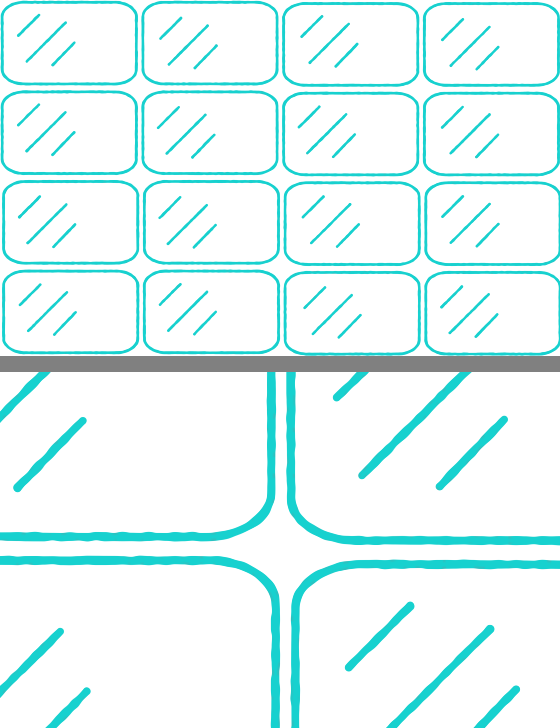
Top, the full canvas; bottom, a detail of the centre.
This pattern is drawn by a WebGL 1 fragment shader. Its source:

```glsl
precision highp float;

// A four by four grid of rounded window panes, outlined in turquoise on white.
// Each pane is a distance field with elliptical corners, and holds three slanted
// glints whose place varies by a hash; noise roughens the hand-drawn edges.

uniform vec2 u_resolution;

// Lengths are in units where the canvas is 768 wide, with y pointing down.
const float CANVAS_WIDTH = 768.0;
const vec2 GRID = vec2(4.0, 4.0);
const vec2 PITCH = vec2(193.0, 122.9);
const vec2 ORIGIN = vec2(3.0, 3.1);
const vec2 PANE_SIZE = vec2(184.0, 112.0);
const vec2 CORNER_RADII = vec2(30.0, 20.0);
const vec2 HALF_GRID_SHIFT = vec2(2.0, 1.8);
const float HALF_LINE = 1.95;
const float HALF_GLINT = 1.85;
const vec2 GLINT_CENTRE = vec2(24.0, 47.5);
const vec2 GLINT_JITTER = vec2(3.0, 2.5);
const float ROUGHNESS = 0.6;
const float FLECK_STRENGTH = 0.7;

const vec3 PAPER = vec3(1.0);
const vec3 INK = vec3(0.09, 0.82, 0.81);
const vec3 DARK_INK = vec3(0.21, 0.73, 0.73);

vec2 hash2(vec2 p) {
  vec3 q = fract(p.xyx * vec3(0.1031, 0.1030, 0.0973));
  q += dot(q, q.yzx + 33.33);
  return fract((q.xx + q.yz) * q.zy);
}

float valueNoise(vec2 p) {
  vec2 i = floor(p);
  vec2 f = fract(p);
  f = f * f * (3.0 - 2.0 * f);
  float top = mix(hash2(i).x, hash2(i + vec2(1.0, 0.0)).x, f.x);
  float bottom = mix(hash2(i + vec2(0.0, 1.0)).x, hash2(i + 1.0).x, f.x);
  return mix(top, bottom, f.y);
}

// Approximate signed distance to a box with elliptical corners.
float paneDistance(vec2 p, vec2 halfSize, vec2 radii) {
  vec2 q = abs(p) - halfSize + radii;
  if (min(q.x, q.y) <= 0.0) {
    return max(q.x - radii.x, q.y - radii.y);
  }
  float k = length(q / radii);
  return k * (k - 1.0) / length(q / (radii * radii));
}

float segmentDistance(vec2 p, vec2 a, vec2 b) {
  vec2 ab = b - a;
  float t = clamp(dot(p - a, ab) / dot(ab, ab), 0.0, 1.0);
  return length(p - a - ab * t);
}

// Three parallel strokes, measured from the lower end of the first.
float glintDistance(vec2 p) {
  float d = segmentDistance(p, vec2(0.0), vec2(28.0, -28.0));
  d = min(d, segmentDistance(p, vec2(11.5, 35.5), vec2(64.5, -17.5)));
  return min(d, segmentDistance(p, vec2(47.0, 40.5), vec2(76.5, 10.0)));
}

void main() {
  float pixel = CANVAS_WIDTH / u_resolution.x;
  vec2 p = vec2(gl_FragCoord.x, u_resolution.y - gl_FragCoord.y) * pixel;

  // Find the pane; the later rows and columns sit slightly off the grid.
  vec2 halfGap = 0.5 * (PITCH - PANE_SIZE);
  vec2 start = ORIGIN + 0.5 * HALF_GRID_SHIFT - halfGap;
  vec2 cell = clamp(floor((p - start) / PITCH), vec2(0.0), GRID - 1.0);
  vec2 shift = HALF_GRID_SHIFT * step(0.5 * GRID.yx, cell.yx);
  vec2 local = p - ORIGIN - cell * PITCH - shift;

  // Outline and glints.
  vec2 halfSize = 0.5 * PANE_SIZE;
  float outline = abs(paneDistance(local - halfSize, halfSize, CORNER_RADII)) - HALF_LINE;
  vec2 jitter = (2.0 * hash2(cell + 7.0) - 1.0) * GLINT_JITTER;
  float glints = glintDistance(local - GLINT_CENTRE - jitter) - HALF_GLINT;

  // Uneven edges, with a few darker flecks along them.
  float rough = ROUGHNESS * (valueNoise(p / 4.0) - 0.5);
  float d = min(outline, glints) + rough;
  float coverage = 1.0 - smoothstep(-0.6 * pixel, 0.6 * pixel, d);
  float fleck = smoothstep(0.72, 0.92, valueNoise(p / 3.0 + 40.0));
  fleck *= smoothstep(-1.6, -0.4, d) * FLECK_STRENGTH;

  gl_FragColor = vec4(mix(PAPER, mix(INK, DARK_INK, fleck), coverage), 1.0);
}
```
